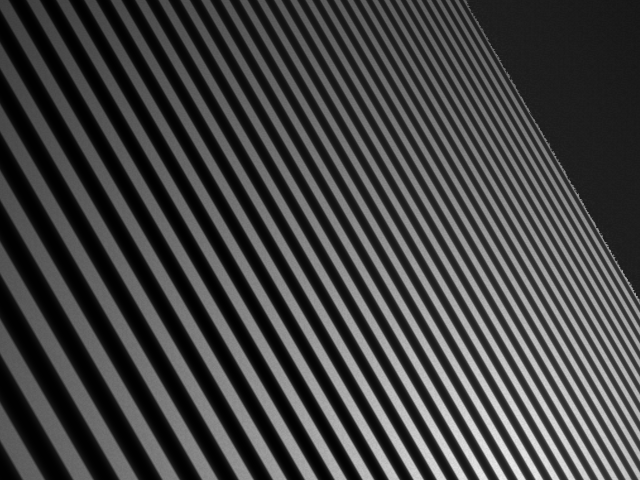
A WebGL 2 fragment shader for this texture:

```glsl
#version 300 es
precision highp float;
// Slanted metal slats receding towards a straight edge, lit from below right,
// with a dark grainy wall beyond. Slats are equal steps of a reciprocal depth,
// so their spacing narrows in perspective towards the edge.

uniform vec2 u_resolution;
out vec4 fragColor;

float hash(vec2 p) {
    return fract(sin(dot(p, vec2(127.1, 311.7))) * 43758.5453);
}

// Smoothly interpolated value noise
float noise(vec2 p) {
    vec2 cell = floor(p);
    vec2 f = fract(p);
    f = f * f * (3.0 - 2.0 * f);
    float low = mix(hash(cell), hash(cell + vec2(1.0, 0.0)), f.x);
    float high = mix(hash(cell + vec2(0.0, 1.0)), hash(cell + 1.0), f.x);
    return mix(low, high, f.y);
}

void main() {
    vec2 p = gl_FragCoord.xy / u_resolution.y;
    float pixel = 1.0 / u_resolution.y;
    float grain = noise(p * 380.0) - 0.5;

    // Horizontal distance from the slanted edge, positive on the slats
    float edgeDist = 0.969 + (1.0 - p.y) * 0.58 - p.x;
    float depth = max(edgeDist, 0.0) + 1.0;

    // Perspective slat index and its change over one pixel
    float slat = 57.0 / depth;
    float blur = 57.0 / (depth * depth) * pixel * 1.16;
    float offset = abs(fract(slat + 0.5) - 0.5);

    // Glow that fades away from the lower right
    vec2 toLight = p - vec2(1.06, 0.0);
    float light = 0.98 * exp(-0.95 * sqrt(dot(toLight, toLight) + 0.01));

    // Flat bright face, and a gap that darkens to its middle
    float soft = 0.025 + 0.6 * blur;
    float face = 1.0 - smoothstep(0.21 - soft, 0.21 + soft, offset);
    float side = clamp((0.5 - offset) / 0.29, 0.0, 1.0);
    float gapFloor = mix(0.30, 0.01, smoothstep(0.0, 0.9, edgeDist));
    float gap = light * (gapFloor + 0.32 * side * side * side);
    float slats = mix(gap, light * (1.0 + 0.08 * grain), face);

    // Wall with fine grain, dimmer towards the right
    float wall = 0.115 - 0.03 * smoothstep(0.0, 0.5, -edgeDist) + 0.02 * grain;
    wall += 0.06 * max(grain, 0.0) * exp(min(edgeDist, 0.0) * 60.0);

    // Slightly ragged boundary between slats and wall
    float border = edgeDist + 0.005 * grain;
    float onSlats = smoothstep(-pixel, pixel, border);
    fragColor = vec4(vec3(mix(wall, slats, onSlats)), 1.0);
}
```
